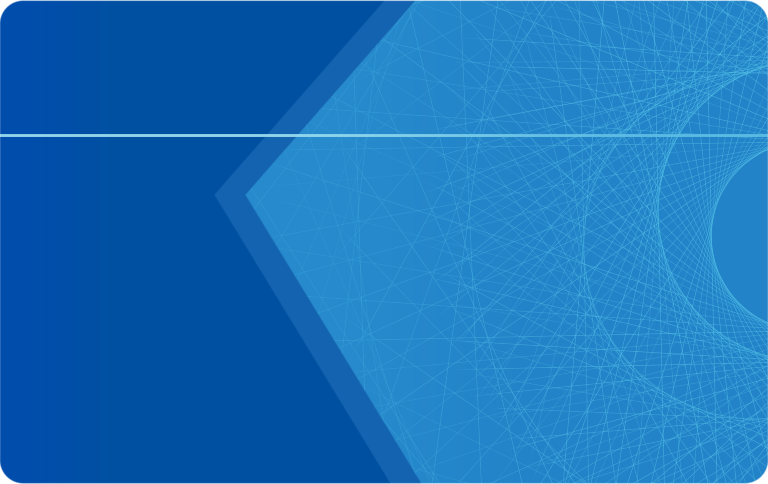
Reproduce this background procedurally as a Shadertoy shader.

```glsl
const float TAU = 6.2831853;

float hash(float n) {
    return fract(sin(n * 12.9898) * 43758.5453);
}

// Signed horizontal distance to a left-pointing arrow edge, positive inside
float arrowEdge(vec2 p, float tipX) {
    float h = p.y - 0.5975;
    return (p.x - tipX - max(h * 0.877, -h * 0.611)) / 1.25;
}

float roundedBox(vec2 p, vec2 halfSize, float radius) {
    vec2 q = abs(p) - halfSize + radius;
    return length(max(q, 0.0)) + min(max(q.x, q.y), 0.0) - radius;
}

// Remaining transparency after drawing straight chords tangent to a circle
float tangentWeb(vec2 p, vec2 center, float radius, int count, float reach, float px) {
    vec2 q = p - center;
    float clear = 1.0;
    for (int i = 0; i < count; i++) {
        float id = float(i);
        float seed = hash(id + radius * 91.0);
        float angle = TAU * (id + 0.3 * seed) / float(count);
        vec2 normal = vec2(cos(angle), sin(angle));
        float across = abs(dot(q, normal) - radius);
        float along = abs(dot(q, vec2(-normal.y, normal.x)));
        float line = clamp(0.5 + (0.0006 - across) / px, 0.0, 1.0);
        line *= 1.0 - smoothstep(reach * 0.9, reach, along);
        clear *= 1.0 - line * mix(0.25, 0.6, seed);
    }
    return clear;
}

void mainImage(out vec4 fragColor, in vec2 fragCoord) {
    float px = 1.0 / iResolution.y;
    vec2 p = fragCoord * px;
    float aspect = iResolution.x * px;
    p.x *= 1.59 / aspect;

    // Deep blue field
    vec3 color = mix(vec3(0.0, 0.30, 0.675), vec3(0.0, 0.315, 0.63), smoothstep(0.0, 0.3, p.x));

    // Arrow border and panel
    float border = smoothstep(-px, px, arrowEdge(p, 0.444));
    float panel = smoothstep(-px, px, arrowEdge(p, 0.508));
    vec3 panelColor = mix(vec3(0.15, 0.54, 0.80), vec3(0.135, 0.515, 0.785), smoothstep(0.7, 1.1, p.x));
    color = mix(color, vec3(0.08, 0.39, 0.69), border);
    color = mix(color, panelColor, panel);

    // Overlapping webs whose envelopes form glowing arcs
    if (panel > 0.0) {
        float clear = tangentWeb(p, vec2(1.668, 0.512), 0.195, 76, 1.15, px);
        clear *= tangentWeb(p, vec2(1.674, 0.564), 0.311, 76, 0.75, px);
        clear *= tangentWeb(p, vec2(1.566, 0.492), 0.357, 54, 0.55, px);
        clear *= tangentWeb(p, vec2(1.674, 0.533), 0.700, 34, 0.70, px);
        clear *= tangentWeb(p, vec2(1.674, 0.533), 0.930, 46, 0.80, px);
        float strength = mix(0.4, 0.85, smoothstep(0.65, 1.4, p.x));
        color = mix(color, vec3(0.38, 0.83, 0.94), (1.0 - clear) * strength * panel);
    }

    // Horizontal light bar
    float bar = 1.0 - smoothstep(0.0028 - 0.5 * px, 0.0028 + 0.5 * px, abs(p.y - 0.72));
    vec3 barColor = mix(vec3(0.60, 0.86, 0.93), vec3(0.36, 0.74, 0.89), smoothstep(0.5, 1.4, p.x));
    color = mix(color, barColor, bar * 0.95);

    // White rounded corners
    vec2 halfSize = vec2(0.795, 0.4985);
    float outside = smoothstep(-px, px, roundedBox(p - vec2(0.795, 0.5), halfSize, 0.048));
    color = mix(color, vec3(1.0), outside);

    fragColor = vec4(color, 1.0);
}
```
